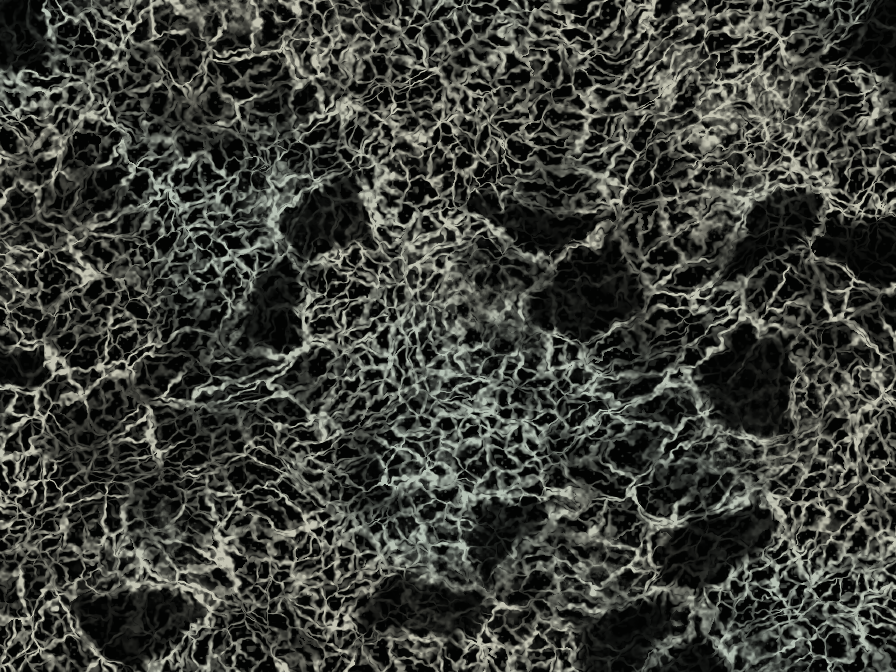
Reproduce this texture procedurally as a WebGL 2 fragment shader.

```glsl
#version 300 es
precision highp float;
// Black-green marble crossed by a branching net of pale, grainy veins.

uniform vec2 u_resolution;
out vec4 fragColor;

// Colours
const vec3 INK = vec3(0.006, 0.010, 0.007);
const vec3 PALE_WARM = vec3(0.77, 0.77, 0.70);
const vec3 PALE_COOL = vec3(0.71, 0.76, 0.71);

// Cells per canvas height and vein half-widths in canvas heights
const float COARSE_SCALE = 8.5;
const float MEDIUM_SCALE = 18.0;
const float FINE_SCALE = 38.0;
const float COARSE_WIDTH = 0.0052;
const float MEDIUM_WIDTH = 0.0048;
const float FINE_WIDTH = 0.0042;

const float TILT = 0.35;          // main direction of the cells, radians
const float STRETCH = 1.25;       // elongation along that direction
const float CALM_SHARE = 0.22;    // share of coarse cells that stay dark
const float GRAIN_SCALE = 190.0;
const float CLOUD_STRENGTH = 0.62;
const float VEIN_GAIN = 1.12;

float hash(vec2 p) {
    return fract(sin(dot(p, vec2(127.1, 311.7))) * 43758.5453);
}

vec2 hash2(vec2 p) {
    return vec2(hash(p), hash(p + 57.3));
}

float noise(vec2 p) {
    vec2 i = floor(p), f = fract(p);
    f = f * f * (3.0 - 2.0 * f);
    return mix(mix(hash(i), hash(i + vec2(1, 0)), f.x),
               mix(hash(i + vec2(0, 1)), hash(i + vec2(1, 1)), f.x), f.y);
}

float fbm(vec2 p) {
    float sum = 0.0, amp = 0.533;
    for (int i = 0; i < 4; i++) {
        sum += amp * noise(p);
        p = mat2(1.6, 1.2, -1.2, 1.6) * p + 7.7;
        amp *= 0.5;
    }
    return sum;
}

vec2 noise2(vec2 p) {
    return vec2(noise(p), noise(p + 31.7)) - 0.5;
}

// x: distance to the cell border, y: random value of the cell
vec2 cells(vec2 p) {
    vec2 base = floor(p), near = vec2(8.0), second = vec2(8.0);
    float id = 0.0;
    for (int y = -1; y <= 1; y++)
    for (int x = -1; x <= 1; x++) {
        vec2 cell = base + vec2(x, y);
        vec2 r = cell + hash2(cell) - p;
        if (dot(r, r) < dot(near, near)) {
            second = near;
            near = r;
            id = hash(cell + 19.1);
        } else if (dot(r, r) < dot(second, second)) {
            second = r;
        }
    }
    vec2 across = second - near;
    return vec2(dot(0.5 * (near + second), across) / max(length(across), 1e-4), id);
}

float vein(float dist, float width, float pixel) {
    return 1.0 - smoothstep(0.15 * width, width + 0.4 * pixel, dist);
}

void main() {
    float pixel = 1.0 / u_resolution.y;
    vec2 p = gl_FragCoord.xy * pixel;

    // Bend the net broadly, then roughen its edges
    vec2 q = p + 0.13 * noise2(p * 2.6) + 0.05 * noise2(p * 9.0 + 4.0);
    q += 0.019 * noise2(p * 34.0) + 0.010 * noise2(p * 90.0);
    q += 0.0045 * noise2(p * 190.0 + 8.0);
    float c = cos(TILT), s = sin(TILT);
    q = mat2(c, -s, s, c) * q * vec2(1.0 / STRETCH, 1.0) + 3.0;

    // Changes of density, vein strength and vein width
    float density = smoothstep(0.26, 0.70, fbm(p * 7.0 + 11.0));
    float strength = smoothstep(0.2, 0.8, noise(p * 24.0 + 5.0));
    float swell = mix(0.5, 1.5, noise(p * 36.0 + 40.0));
    float cloud = smoothstep(0.52, 0.74, fbm(p * vec2(4.5, 7.0) + 23.0));

    // Three nested vein nets
    vec2 coarse = cells(q * COARSE_SCALE);
    float coarseDist = coarse.x / COARSE_SCALE;
    float mediumDist = cells(q * MEDIUM_SCALE + 17.0).x / MEDIUM_SCALE;
    float fineDist = cells(q * FINE_SCALE + 41.0).x / FINE_SCALE;
    float calm = step(coarse.y, CALM_SHARE) * smoothstep(0.004, 0.018, coarseDist);
    float open = 1.0 - 0.78 * calm;
    float big = vein(coarseDist, COARSE_WIDTH * swell, pixel) * mix(0.4, 1.0, strength);
    float mid = vein(mediumDist, MEDIUM_WIDTH * swell, pixel) * mix(0.3, 0.95, strength) * open;
    float fine = vein(fineDist, FINE_WIDTH * swell, pixel) * mix(0.25, 0.78, density) * open;
    float veins = max(big, max(mid, fine)) + 0.15 * min(mid, fine);

    // Mineral clouds and crystalline grain
    float grain = noise(p * GRAIN_SCALE);
    float crumbs = smoothstep(0.38, 0.64, fbm(p * 70.0 + 9.0));
    float specks = smoothstep(0.62, 0.92, grain) * mix(0.12, 0.36, density) * open;
    float light = veins * VEIN_GAIN * mix(0.45, 1.25, grain);
    light = max(light, specks);
    light += CLOUD_STRENGTH * cloud * crumbs * mix(0.4, 1.0, grain) * (1.0 - 0.6 * light) * open;

    vec3 pale = mix(PALE_COOL, PALE_WARM, smoothstep(0.32, 0.66, fbm(p * 3.0 + 60.0)));
    fragColor = vec4(mix(INK, pale, clamp(light, 0.0, 1.0)), 1.0);
}
```
